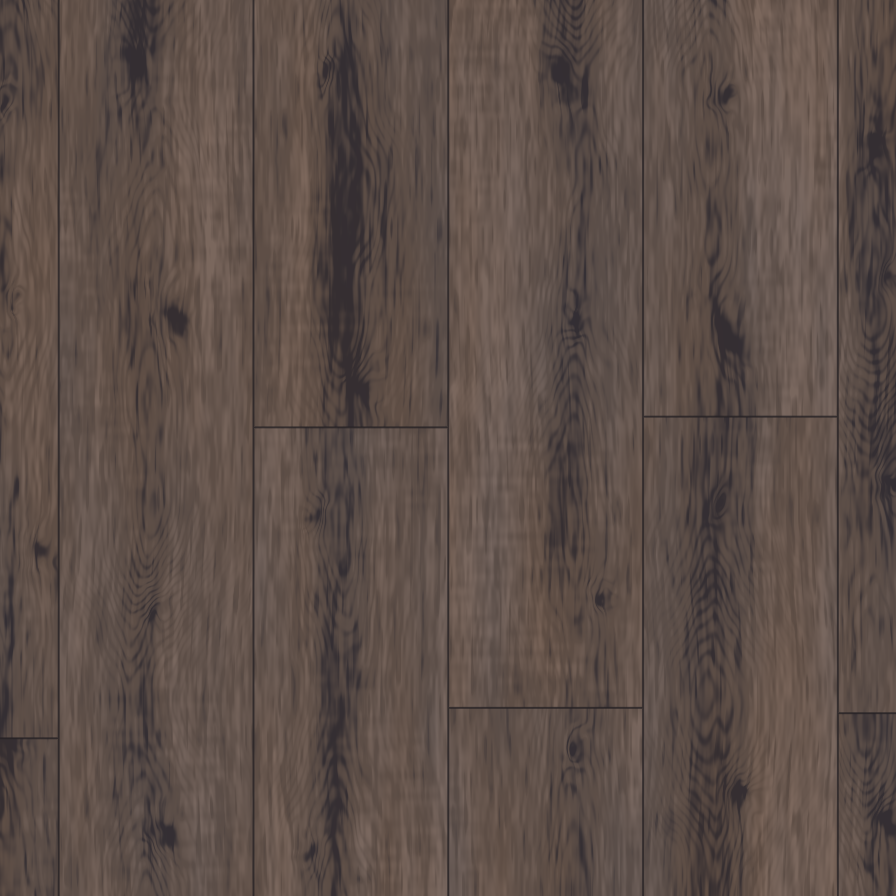
A WebGL 2 fragment shader for this texture:

```glsl
#version 300 es
precision highp float;
// Dark smoked oak floor: wide vertical planks with grain, rings, knots and thin seams.

#define PLANK_W 0.2174
#define FIRST_SEAM 0.0655
#define SEAM_W 0.0016
#define RING_PITCH 0.0075
#define RING_DEPTH 0.30
#define HEART_W 0.036
#define HEART_DEPTH 0.36
#define FIBRE_DEPTH 0.36
#define PORE_DEPTH 0.34
#define KNOTS 4
#define BASE_TONE 0.73

uniform vec2 u_resolution;
out vec4 fragColor;

const vec3 DARK = vec3(0.205, 0.182, 0.197);
const vec3 BROWN = vec3(0.365, 0.307, 0.278);
const vec3 LIGHT = vec3(0.475, 0.403, 0.368);

// Height of the end joint and place of the dark heart, per column.
const float JOINT[6] = float[6](0.176, -1.0, 0.523, 0.210, 0.535, 0.204);
const float HEART[6] = float[6](0.70, 0.46, 0.47, 0.63, 0.37, 0.18);

float hash(vec2 p) {
  vec3 q = fract(p.xyx * 0.1031);
  q += dot(q, q.yzx + 33.33);
  return fract((q.x + q.y) * q.z);
}

float noise(vec2 p) {
  vec2 i = floor(p), f = fract(p);
  f = f * f * (3.0 - 2.0 * f);
  return mix(mix(hash(i), hash(i + vec2(1, 0)), f.x),
             mix(hash(i + vec2(0, 1)), hash(i + vec2(1, 1)), f.x), f.y);
}

float fbm(vec2 p) {
  return 0.55 * noise(p) + 0.3 * noise(p * 2.1 + 7.3) + 0.15 * noise(p * 4.3 + 3.1);
}

// Adds dark knots along the heart: x is the stain, y the push on nearby grain.
vec2 knots(vec2 p, float heartX, float seed) {
  vec2 sum = vec2(0);
  for (int i = 0; i < KNOTS; i++) {
    vec2 id = vec2(float(i) + 3.0, seed);
    float pick = hash(id + 11.0);
    vec2 at = vec2(heartX + (hash(id) - 0.5) * 0.06,
                   (float(i) + 0.15 + 0.7 * hash(id + 5.0)) / float(KNOTS));
    vec2 d = p - at;
    d.y += (pick - 0.5) * 1.6 * d.x;
    d += (vec2(noise(p * 70.0 + seed), noise(p * 70.0 + seed + 40.0)) - 0.5) * 0.012;
    float size = mix(0.004, 0.011, pick * pick);
    vec2 e = d / (size * vec2(1.1, 1.3));
    sum.x += exp(-dot(e, e)) * mix(0.35, 0.75, pick);
    vec2 halo = d / (size * vec2(2.6, 5.0));
    sum += exp(-dot(halo, halo)) * vec2(0.12, 0.018);
  }
  return sum;
}

// Tone of one plank; p.x runs from its left edge, p.y over the canvas.
float woodTone(vec2 p, float heart, float seed) {
  vec2 shift = vec2(seed * 3.7, seed * 9.1);
  float wander = (fbm(vec2(p.y * 4.0, seed)) - 0.5) * 0.045;
  float heartX = heart * PLANK_W + wander;
  vec2 knot = knots(p, heartX, seed);
  float dx = p.x - heartX;

  // Nested arches: distance from the heart, bent by slow noise along the plank.
  float bend = (noise(vec2(p.y * 4.5, seed + 20.0)) - 0.5) * 0.11;
  float field = sqrt(dx * dx + 0.00012) + bend + knot.y
              + (fbm(p * vec2(22.0, 7.0) + shift) - 0.5) * 0.035;
  float wave = 0.5 + 0.5 * cos(6.28318 * field / RING_PITCH);
  float nearHeart = exp(-dx * dx / (HEART_W * HEART_W * 1.6));
  float rings = wave * wave * (0.12 + 0.88 * nearHeart)
              * (0.35 + 0.65 * noise(p * vec2(180.0, 30.0) + shift));

  // Broad dark band with ragged sides, and a thin split inside it.
  float ragged = dx + (fbm(p * vec2(16.0, 5.0) + shift + 8.0) - 0.5) * 0.05;
  float band = exp(-ragged * ragged / (HEART_W * HEART_W));
  band *= 0.35 + 0.95 * noise(vec2(p.y * 4.0, seed + 50.0));
  float splitX = dx + (noise(vec2(p.y * 28.0, seed + 60.0)) - 0.5) * 0.012;
  float split = exp(-splitX * splitX / 0.000012)
              * smoothstep(0.55, 0.8, noise(vec2(p.y * 7.0, seed + 70.0)));

  // Straight fibres, short pores and faint cross ripples.
  vec2 g = vec2(p.x + bend * 0.12 + knot.y * 0.4, p.y);
  float broad = fbm(g * vec2(20.0, 2.0) + shift) - 0.5;
  float fibre = noise(g * vec2(210.0, 9.0) + shift) - 0.5;
  float fine = noise(g * vec2(330.0, 48.0) + shift) - 0.5;
  float pore = smoothstep(0.62, 0.9, noise(g * vec2(290.0, 26.0) + shift + 31.0));
  float ripple = (noise(p * vec2(36.0, 130.0) + shift) - 0.5)
               * smoothstep(0.45, 0.75, noise(p * vec2(14.0, 5.0) + shift + 90.0));

  float tone = BASE_TONE + 0.12 * (hash(vec2(seed, 4.0)) - 0.5);
  tone += 0.55 * broad + FIBRE_DEPTH * (0.6 * fibre + 0.8 * fine) + 0.13 * ripple;
  tone -= PORE_DEPTH * 0.6 * pore + RING_DEPTH * rings + HEART_DEPTH * band;
  return tone - 0.3 * split - knot.x;
}

void main() {
  vec2 uv = gl_FragCoord.xy / u_resolution;
  float px = 1.0 / u_resolution.y;

  // Column, and which plank of it lies above or below the joint.
  float across = (uv.x - FIRST_SEAM) / PLANK_W + 1.0;
  int column = clamp(int(floor(across)), 0, 5);
  float joint = JOINT[column];
  float seed = float(column) * 2.0 + step(joint, uv.y) + 1.0;
  vec2 p = vec2(fract(across) * PLANK_W, uv.y);

  float tone = woodTone(p, HEART[column], seed);
  vec3 color = mix(DARK, BROWN, smoothstep(0.0, 1.0, clamp(tone / 0.6, 0.0, 1.0)));
  color = mix(color, LIGHT, clamp((tone - 0.6) / 0.4, 0.0, 1.0));
  float warmth = fbm(uv * vec2(18.0, 3.0) + seed * 5.0) - 0.5;
  color *= 1.0 + warmth * vec3(0.08, 0.0, -0.10);

  // Thin dark seams on the sides and ends.
  float side = min(p.x, PLANK_W - p.x);
  float gap = min(side, abs(uv.y - joint));
  float seam = 1.0 - smoothstep(0.5 * SEAM_W - 0.5 * px, 0.5 * SEAM_W + px, gap);
  color = mix(color, DARK * 0.72, 0.8 * seam);
  fragColor = vec4(color, 1.0);
}
```
